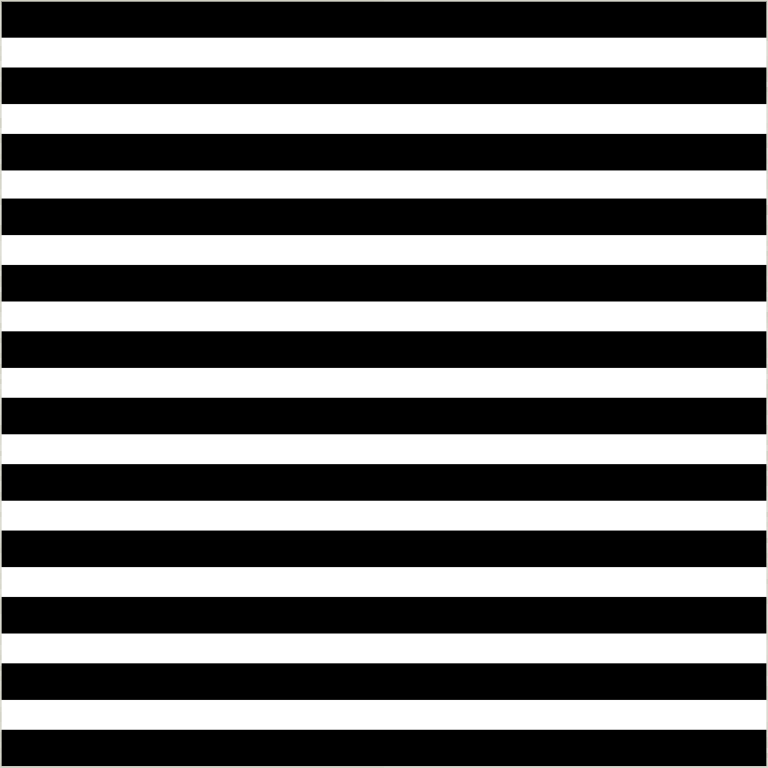
Reproduce this pattern procedurally as a WebGL 2 fragment shader.

```glsl
#version 300 es
precision highp float;

uniform vec2 u_resolution;
out vec4 fragColor;

const vec3 BLACK = vec3(0.0);
const vec3 WHITE = vec3(1.0);
const vec3 CREAM = vec3(0.82, 0.82, 0.77);

const float STRIPE_COUNT = 12.0;
const float PITCH = 0.08646;
const float FIRST_CENTER = 0.0260;
const float HALF_WIDTH = 0.0238;
const float UPPER_GROUP = 9.0;    // first stripe of the slightly lowered group
const float UPPER_DROP = 0.0023;
const float BORDER_WIDTH = 0.0021;
const float BORDER_DASHES = 150.0;

float hash(float n) {
    return fract(sin(n * 127.1) * 43758.5453);
}

// Coverage of a shape from its signed distance
float coverage(float dist, float softness) {
    return 1.0 - smoothstep(-softness, softness, dist);
}

// Signed distance to the nearest horizontal stripe
float stripeDistance(float y, float pitch, float halfWidth) {
    float index = clamp(floor((y - FIRST_CENTER) / pitch + 0.5), 0.0, STRIPE_COUNT - 1.0);
    float drop = UPPER_DROP * step(UPPER_GROUP, index);
    return abs(y - FIRST_CENTER - index * pitch + drop) - halfWidth;
}

// Thin frame distance: negative within the given width of the canvas edge
float frameDistance(vec2 uv, float width) {
    vec2 inset = min(uv, 1.0 - uv);
    return min(inset.x, inset.y) - width;
}

// Uneven fading along the frame
vec3 frameColor(vec2 uv, float dashes) {
    float wear = hash(floor(uv.y * dashes) + 17.0 * step(0.5, uv.x));
    return mix(CREAM, WHITE, 0.3 * wear);
}

void main() {
    vec2 uv = gl_FragCoord.xy / u_resolution;
    float pixel = 1.0 / min(u_resolution.x, u_resolution.y);
    float softness = max(0.0009, 0.6 * pixel);

    // Stripes
    float stripe = coverage(stripeDistance(uv.y, PITCH, HALF_WIDTH), softness);
    vec3 color = mix(WHITE, BLACK, stripe);

    // Frame
    float frame = coverage(frameDistance(uv, BORDER_WIDTH), 0.6 * pixel);
    color = mix(color, frameColor(uv, BORDER_DASHES), frame);

    fragColor = vec4(color, 1.0);
}
```
